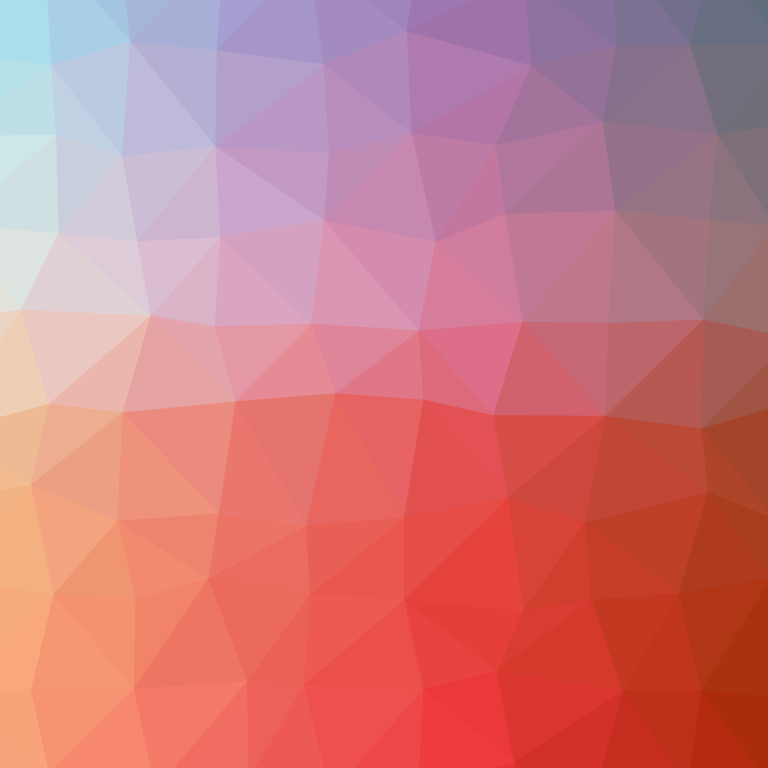
A Shadertoy shader for this background:

```glsl
// Low-poly background: a jittered grid is split into flat triangles.
// Each triangle takes its colour from a smooth two-way gradient at its centre,
// and neighbouring triangles blend by edge distance for clean borders.

const vec2 GRID_ORIGIN = vec2(0.052, 0.060);
const vec2 CELL_SIZE = vec2(0.1224, 0.1195);

vec2 hash22(vec2 p) {
    vec3 q = fract(p.xyx * vec3(0.1031, 0.1030, 0.0973));
    q += dot(q, q.yzx + 33.33);
    return fract((q.xx + q.yz) * q.zy);
}

// Horizontal gradient through four colours given as 0..255
vec3 band(float x, vec3 left, vec3 midLeft, vec3 midRight, vec3 right) {
    vec3 c = mix(left, midLeft, clamp(x / 0.33, 0.0, 1.0));
    c = mix(c, midRight, clamp((x - 0.33) / 0.29, 0.0, 1.0));
    return mix(c, right, clamp((x - 0.62) / 0.38, 0.0, 1.0)) / 255.0;
}

float ramp(float a, float b, float y) {
    return clamp((y - a) / (b - a), 0.0, 1.0);
}

// Cool tones at the top, pinks in the middle, warm tones below; y points down
vec3 gradient(vec2 p) {
    float x = clamp(p.x, 0.0, 1.0), y = p.y;
    vec3 c = band(x, vec3(166, 226, 240), vec3(163, 157, 207), vec3(157, 115, 174), vec3(92, 108, 122));
    c = mix(c, band(x, vec3(200, 228, 231), vec3(192, 160, 202), vec3(188, 118, 164), vec3(122, 112, 120)), ramp(0.0, 0.20, y));
    c = mix(c, band(x, vec3(228, 231, 223), vec3(217, 168, 198), vec3(214, 125, 158), vec3(150, 114, 112)), ramp(0.20, 0.37, y));
    c = mix(c, band(x, vec3(236, 212, 192), vec3(228, 148, 160), vec3(220, 109, 135), vec3(160, 90, 78)), ramp(0.37, 0.47, y));
    c = mix(c, band(x, vec3(240, 188, 148), vec3(232, 122, 115), vec3(227, 77, 77), vec3(164, 70, 42)), ramp(0.47, 0.58, y));
    c = mix(c, band(x, vec3(246, 173, 122), vec3(236, 108, 92), vec3(230, 64, 57), vec3(166, 54, 14)), ramp(0.58, 0.78, y));
    return mix(c, band(x, vec3(249, 162, 124), vec3(240, 98, 92), vec3(234, 52, 58), vec3(170, 41, 8)), ramp(0.78, 1.0, y));
}

vec2 vertex(vec2 id) {
    return id + 0.46 * (hash22(id + 17.0) - 0.5);
}

// Signed distance to the line a-b, positive on the inner side
float edgeDistance(vec2 p, vec2 a, vec2 b) {
    vec2 e = normalize(b - a);
    return dot(p - a, vec2(-e.y, e.x));
}

// Adds one triangle's colour, weighted by its coverage of the pixel
void addTriangle(inout vec4 sum, vec2 p, vec2 a, vec2 b, vec2 c, float pixel) {
    float inside = min(edgeDistance(p, a, b), min(edgeDistance(p, b, c), edgeDistance(p, c, a)));
    float cover = clamp(inside / pixel + 0.5, 0.0, 1.0);
    if (cover <= 0.0) return;
    vec2 centre = (a + b + c) / 3.0;
    float shade = 1.0 + 0.025 * (hash22(centre * 7.0 + 50.0).x - 0.5);
    sum += cover * vec4(gradient(GRID_ORIGIN + centre * CELL_SIZE) * shade, 1.0);
}

void mainImage(out vec4 fragColor, in vec2 fragCoord) {
    vec2 uv = fragCoord / iResolution.xy;
    vec2 p = (vec2(uv.x, 1.0 - uv.y) - GRID_ORIGIN) / CELL_SIZE;
    float pixel = 1.0 / (0.12 * min(iResolution.x, iResolution.y));
    vec4 sum = vec4(0.0);

    // Jitter can push a cell over its borders, so visit the neighbours too
    for (int j = -1; j <= 1; j++) {
        for (int i = -1; i <= 1; i++) {
            vec2 id = floor(p) + vec2(i, j);
            vec2 a = vertex(id);
            vec2 b = vertex(id + vec2(1, 0));
            vec2 c = vertex(id + vec2(1, 1));
            vec2 d = vertex(id + vec2(0, 1));
            // Split along the shorter diagonal
            if (distance(a, c) < distance(b, d)) {
                addTriangle(sum, p, a, b, c, pixel);
                addTriangle(sum, p, a, c, d, pixel);
            } else {
                addTriangle(sum, p, a, b, d, pixel);
                addTriangle(sum, p, b, c, d, pixel);
            }
        }
    }
    fragColor = vec4(sum.rgb / max(sum.a, 0.001), 1.0);
}
```
